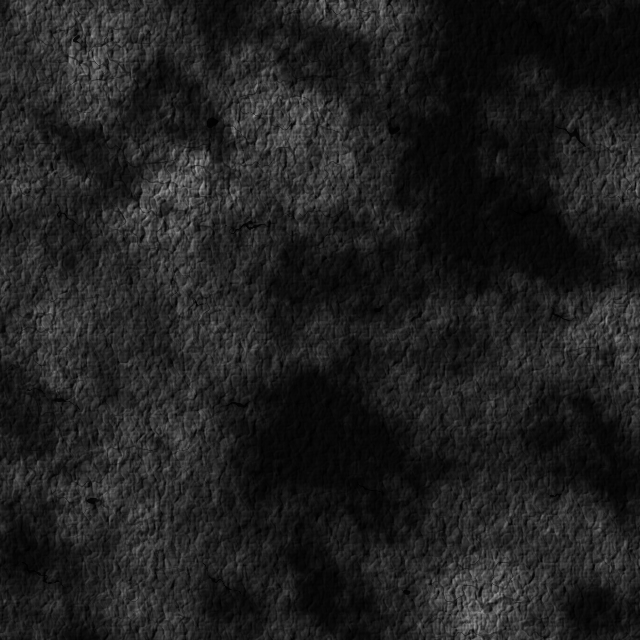
Reproduce this texture procedurally as a Shadertoy shader.

```glsl
const float MEAN_TONE = 0.152;
const float BLOTCH_SCALE = 4.5;
const float BLOTCH_CONTRAST = 0.56;
const float SOOT_SCALE = 6.5;
const vec2  GRAIN_SCALE = vec2(125.0, 92.0);
const float RELIEF_CONTRAST = 2.5;
const vec2  LIGHT_STEP = vec2(-0.0024, 0.0013);
const float SPECKLE_SCALE = 210.0;
const float SPECKLE_CONTRAST = 0.5;
const float WEAVE_COUNT = 170.0;
const float WEAVE_CONTRAST = 0.05;
const float FISSURE_SCALE = 38.0;
const float FISSURE_DEPTH = 0.4;
const int   SCAR_COUNT = 19;
const float SCAR_WIDTH = 0.0024;
const float SCAR_DEPTH = 0.9;
const float TAU = 6.2831853;

vec2 hash2(vec2 p) {
    vec3 q = fract(p.xyx * vec3(0.1031, 0.1030, 0.0973));
    q += dot(q, q.yzx + 33.33);
    return fract((q.xx + q.yz) * q.zy);
}

float valueNoise(vec2 p) {
    vec2 cell = floor(p), f = fract(p);
    f = f * f * (3.0 - 2.0 * f);
    float low  = mix(hash2(cell).x, hash2(cell + vec2(1, 0)).x, f.x);
    float high = mix(hash2(cell + vec2(0, 1)).x, hash2(cell + vec2(1, 1)).x, f.x);
    return mix(low, high, f.y);
}

// Rough cloud: slow falloff keeps the patch edges crumbly
float fbm(vec2 p) {
    float sum = 0.0, total = 0.0, amp = 0.5;
    for (int i = 0; i < 6; i++) {
        sum += amp * valueNoise(p);
        total += amp;
        p = mat2(1.6, 1.2, -1.2, 1.6) * p + 17.3;
        amp *= 0.66;
    }
    return sum / total;
}

// Rounded bumps around scattered cell points
float cellBumps(vec2 p) {
    vec2 cell = floor(p), f = fract(p);
    float nearest = 2.0;
    for (int y = -1; y <= 1; y++)
    for (int x = -1; x <= 1; x++) {
        vec2 n = vec2(x, y);
        vec2 d = n + hash2(cell + n + 50.0) - f;
        nearest = min(nearest, dot(d, d));
    }
    return 1.0 - nearest;
}

float plasterHeight(vec2 p) {
    vec2 warp = vec2(valueNoise(p * 80.0), valueNoise(p * 80.0 + 31.0)) - 0.5;
    vec2 q = (p + 0.006 * warp) * GRAIN_SCALE;
    return 0.45 * cellBumps(q)
         + 0.22 * cellBumps(q * 1.7 + 13.0)
         + 0.55 * valueNoise(q * 0.85 + 7.0)
         + 0.5 * valueNoise(q * 0.4 + 71.0);
}

// Short ragged gouges, spread evenly and mostly slanting down to the right
float scars(vec2 p, float pixel) {
    vec2 ragged = vec2(valueNoise(p * 110.0), valueNoise(p * 110.0 + 9.0)) - 0.5;
    p += 0.013 * ragged;
    float width = SCAR_WIDTH * (0.1 + 1.6 * valueNoise(p * 130.0));
    float ink = 0.0;
    for (int i = 0; i < SCAR_COUNT; i++) {
        float id = float(i);
        vec2 centre = fract(vec2(0.7549, 0.5698) * id + vec2(0.31, 0.53));
        vec2 rnd = hash2(vec2(id, 4.0));
        float angle = -0.35 + 1.3 * (rnd.x - 0.5);
        float halfLength = mix(0.004, 0.055, rnd.y * rnd.y);
        vec2 axis = vec2(cos(angle), sin(angle));
        vec2 d = p - centre;
        vec2 q = vec2(dot(d, axis), dot(d, vec2(-axis.y, axis.x)));
        q.y += 0.003 * sin(q.x * 90.0 + id);
        float taper = 1.0 - 0.6 * smoothstep(0.0, halfLength, abs(q.x));
        float dist = length(vec2(max(abs(q.x) - halfLength, 0.0), q.y));
        float blot = length(q) - 0.007 * (1.0 - rnd.y);
        float edge = min(dist - width * taper, blot);
        ink = max(ink, 1.0 - smoothstep(-pixel, pixel, edge));
        // Soft soot around each gouge
        ink = max(ink, 0.5 * exp(-dist * 100.0));
    }
    return ink;
}

void mainImage(out vec4 fragColor, in vec2 fragCoord) {
    vec2 p = fragCoord / iResolution.y;
    float pixel = 1.0 / iResolution.y;

    // Worn light and sooty dark blotches
    float blotch = fbm(p * BLOTCH_SCALE + 3.7);
    float tone = MEAN_TONE + BLOTCH_CONTRAST * (blotch - 0.5);
    float soot = fbm(p * SOOT_SCALE + 41.0);
    tone *= mix(0.4, 1.1, smoothstep(0.3, 0.52, soot));
    tone = max(tone, 0.03);

    // Raking light over the rough surface
    float slope = plasterHeight(p) - plasterHeight(p + LIGHT_STEP);
    float shade = 1.0 + RELIEF_CONTRAST * slope;

    // Fine speckle and a faint woven grid
    shade += SPECKLE_CONTRAST * (valueNoise(p * SPECKLE_SCALE) - 0.5);
    vec2 thread = sin(p * TAU * WEAVE_COUNT);
    shade += WEAVE_CONTRAST * (thread.x + thread.y);
    shade = max(shade, 0.12);

    // Hairline fissures in the lighter plaster
    vec2 bend = 0.01 * vec2(valueNoise(p * 110.0), valueNoise(p * 110.0 + 5.0));
    float ridge = abs(valueNoise((p + bend) * FISSURE_SCALE) - 0.5);
    float fissure = 1.0 - smoothstep(0.01, 0.07, ridge);
    shade *= 1.0 - FISSURE_DEPTH * fissure * smoothstep(0.45, 0.62, blotch);

    float grey = tone * shade * (1.0 - SCAR_DEPTH * scars(p, pixel));
    fragColor = vec4(vec3(clamp(grey, 0.0, 1.0)), 1.0);
}
```
